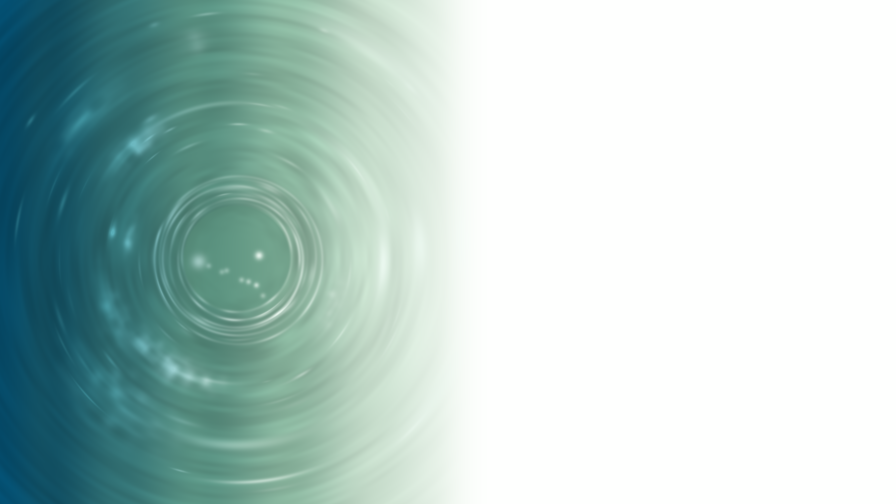
Write a Shadertoy shader that draws this background.

```glsl
const float TAU = 6.2831853;

float hash(vec2 p) {
    p = fract(p * vec2(0.1731, 0.2347));
    p += dot(p, p.yx + 31.73);
    return fract((p.x + p.y) * p.x * 7.31);
}

// Value noise over radius and turn; the turn axis wraps after "cells"
float polarNoise(float radius, float turn, float bands, float cells) {
    vec2 q = vec2(radius * bands, fract(turn) * cells);
    vec2 i = floor(q), f = fract(q);
    f = f * f * (3.0 - 2.0 * f);
    float y0 = mod(i.y, cells), y1 = mod(i.y + 1.0, cells);
    float low = mix(hash(vec2(i.x, y0)), hash(vec2(i.x + 1.0, y0)), f.x);
    float high = mix(hash(vec2(i.x, y1)), hash(vec2(i.x + 1.0, y1)), f.x);
    return mix(low, high, f.y);
}

float bell(float d, float width) {
    return exp(-d * d / (width * width));
}

// Soft arc in polar space: pol = (radius, angle)
float arc(vec2 pol, float radius, float width, float angle, float spread) {
    float gap = mod(pol.y - angle + TAU * 0.5, TAU) - TAU * 0.5;
    return bell(pol.x - radius, width) * bell(gap, spread);
}

// Horizontal run from deep blue through green to white
vec3 backdrop(float x) {
    vec3 c = mix(vec3(0.02, 0.28, 0.39), vec3(0.07, 0.31, 0.38), smoothstep(0.0, 0.09, x));
    c = mix(c, vec3(0.19, 0.43, 0.44), smoothstep(0.10, 0.25, x));
    c = mix(c, vec3(0.34, 0.56, 0.50), smoothstep(0.23, 0.40, x));
    c = mix(c, vec3(0.53, 0.70, 0.61), smoothstep(0.40, 0.58, x));
    c = mix(c, vec3(0.77, 0.86, 0.79), smoothstep(0.56, 0.75, x));
    return mix(c, vec3(0.94, 0.97, 0.94), smoothstep(0.71, 0.94, x));
}

// Broad highlights on the glass wall
float wallLight(vec2 pol) {
    float light = 0.85 * arc(pol, 0.302, 0.020, 2.31, 0.20);
    light += 0.50 * arc(pol, 0.410, 0.026, 2.38, 0.18);
    light += 0.40 * arc(pol, 0.440, 0.020, 1.78, 0.07);
    light += 0.75 * arc(pol, 0.218, 0.010, 2.95, 0.13);
    light += 0.75 * arc(pol, 0.252, 0.007, 2.93, 0.09);
    light += 0.60 * arc(pol, 0.268, 0.022, -2.65, 0.30);
    light += 0.65 * arc(pol, 0.250, 0.024, -2.10, 0.34);
    light += 0.50 * arc(pol, 0.370, 0.055, -2.28, 0.28);
    return light + 0.70 * arc(pol, 0.215, 0.018, -0.48, 0.20);
}

// Long arcs, strongest on the pale side
float longArcs(vec2 pol) {
    float light = 0.75 * arc(pol, 0.290, 0.011, -0.04, 0.20);
    light += 0.25 * arc(pol, 0.300, 0.010, 0.50, 0.50);
    light += 0.75 * arc(pol, 0.365, 0.014, 0.08, 0.16);
    light += 0.50 * arc(pol, 0.455, 0.018, 0.10, 0.15);
    light += 0.35 * arc(pol, 0.495, 0.018, 0.95, 0.30);
    light += 0.40 * arc(pol, 0.480, 0.016, -0.58, 0.25);
    light += 0.65 * arc(pol, 0.443, 0.004, -1.45, 0.18);
    light += 0.28 * arc(pol, 0.370, 0.010, -1.55, 0.35);
    return light + 0.28 * arc(pol, 0.310, 0.005, 1.90, 0.40);
}

// Short thin glints scattered over the swirl
float scatteredGlints(vec2 pol) {
    float light = 0.0;
    for (int i = 0; i < 80; i++) {
        float k = float(i) + 1.0;
        float radius = mix(0.12, 0.50, pow(hash(vec2(k, 2.0)), 1.4));
        float width = mix(0.0018, 0.0055, hash(vec2(k, 7.0)));
        float spread = mix(0.008, 0.040, hash(vec2(k, 11.0))) / radius;
        float strength = mix(0.08, 0.38, hash(vec2(k, 17.0)));
        light += strength * arc(pol, radius, width, TAU * fract(k * 0.618), spread);
    }
    return light;
}

// Rims around the base, slightly off centre and broken into pieces
float baseRims(vec2 pol, float turn) {
    float light = 0.0;
    for (int i = 0; i < 6; i++) {
        float k = float(i);
        float radius = 0.109 + 0.0115 * k + 0.004 * sin(pol.y + k * 1.7);
        float pieces = polarNoise(k + 0.5, turn, 3.0, 22.0);
        light += bell(pol.x - radius, 0.0032) * (0.04 + 0.65 * pieces * pieces);
    }
    return light;
}

// Small reflections inside the base
float baseSparks(vec2 p) {
    float light = 0.65 * bell(length(p - vec2(-0.076, -0.005)), 0.014);
    light += 0.90 * bell(length(p - vec2(0.044, 0.007)), 0.008);
    for (int i = 0; i < 7; i++) {
        float k = float(i);
        vec2 jitter = vec2(hash(vec2(k, 3.0)), hash(vec2(k, 8.0))) - 0.5;
        vec2 spot = vec2(-0.050 + 0.017 * k, -0.008 - 0.010 * k) + 0.018 * jitter;
        light += (0.3 + 0.4 * hash(vec2(k, 5.0))) * bell(length(p - spot), 0.0055);
    }
    return light;
}

void mainImage(out vec4 fragColor, in vec2 fragCoord) {
    vec2 uv = fragCoord / iResolution.y;
    vec2 p = uv - vec2(0.470, 0.486);
    vec2 pol = vec2(length(p), atan(p.y, p.x));
    float turn = pol.y / TAU;
    // Base colour, with bluer outer corners on the left
    float corner = smoothstep(0.50, 0.70, pol.x) * (1.0 - smoothstep(0.0, 0.20, uv.x));
    vec3 col = mix(backdrop(uv.x), vec3(0.0, 0.33, 0.49), 0.45 * corner);
    // Swirled streaks and the glass of the base
    float fine = polarNoise(pol.x, turn, 110.0, 26.0);
    float streaks = 0.40 * polarNoise(pol.x, turn, 22.0, 13.0) + 0.35 * polarNoise(pol.x, turn, 60.0, 19.0) + 0.25 * fine;
    float swirl = smoothstep(0.03, 0.12, pol.x) * (1.0 - smoothstep(0.55, 0.95, uv.x));
    col *= 1.0 + 0.30 * (streaks - 0.5) * swirl;
    col = mix(col, vec3(0.37, 0.59, 0.50), 0.45 - 0.45 * smoothstep(0.103, 0.109, pol.x));
    col *= 1.0 - 0.08 * bell(pol.x - 0.14, 0.045);
    // Reflected light, teal on the left and near white on the right
    float ribs = 0.6 * polarNoise(pol.x, turn, 36.0, 90.0) + 0.4 * polarNoise(pol.x, turn, 80.0, 60.0);
    float light = wallLight(pol) * (0.05 + 1.5 * ribs * ribs + 0.25 * fine);
    light += longArcs(pol) * (0.5 + 0.8 * streaks) + scatteredGlints(pol);
    light += baseRims(pol, turn) + baseSparks(p);
    vec3 glint = mix(vec3(0.32, 0.69, 0.74), vec3(0.93, 0.98, 0.95), smoothstep(0.16, 0.52, uv.x));
    col = mix(col, glint, clamp(light, 0.0, 0.9));
    // Fade into the empty right side
    col = mix(col, vec3(0.995, 1.0, 0.995), smoothstep(0.86, 0.975, uv.x));
    fragColor = vec4(col, 1.0);
}
```
